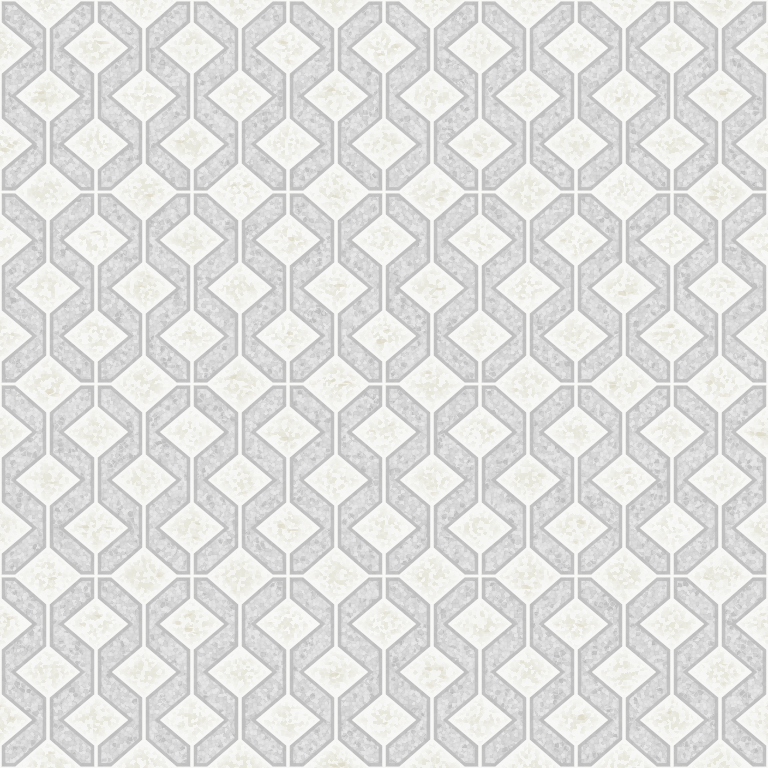
Give the GLSL for this pattern, as a Shadertoy shader.

```glsl
// Zigzag stone mosaic: cream diamonds on a staggered lattice, grey bands between
// them with darker rims, and thin white joints along the columns and every fourth row.
// Shapes are signed distances in lattice units; the grain is wrapping cellular noise.

const float LATTICE = 16.0;                  // lattice steps across the canvas
const float ROW_STEP = 4.0;                  // lattice steps between horizontal joints
const vec2 SMALL_DIAMOND = vec2(0.665, 0.56);
const vec2 LARGE_DIAMOND = vec2(0.71, 0.62);
const vec2 JOINT_HALF = vec2(0.037, 0.030);  // vertical, horizontal
const float RIM_WIDTH = 0.074;

const vec3 JOINT_WHITE = vec3(0.972, 0.972, 0.968);
const vec3 CREAM = vec3(0.906, 0.904, 0.862);
const vec3 OCHRE = vec3(0.855, 0.835, 0.755);
const vec3 STONE = vec3(0.858);
const vec3 RIM_GREY = vec3(0.757);

vec2 hash2(vec2 p) {
    vec3 q = fract(p.xyx * vec3(0.1031, 0.1030, 0.0973));
    q += dot(q, q.yzx + 33.33);
    return fract((q.xx + q.yz) * q.zy);
}

// Wrapping cellular noise: nearest distance, gap to the second nearest, cell id.
vec3 cellular(vec2 uv, vec2 count, float seed) {
    vec2 p = uv * count;
    vec2 base = floor(p);
    float first = 9.0, second = 9.0, id = 0.0;
    for (int j = -1; j <= 1; j++)
    for (int i = -1; i <= 1; i++) {
        vec2 cell = base + vec2(i, j);
        vec2 rnd = hash2(mod(cell, count) + seed);
        float d = length(cell + rnd - p);
        if (d < first) {
            second = first;
            first = d;
            id = fract(rnd.x * 7.3 + rnd.y * 3.7);
        } else {
            second = min(second, d);
        }
    }
    return vec3(first, second - first, id);
}

float diamondDistance(vec2 p, vec2 halfSize) {
    vec2 slope = 1.0 / halfSize;
    return (dot(abs(p), slope) - 1.0) / length(slope);
}

// Distance to the closest diamond in x, its lattice position in yz.
vec3 nearestDiamond(vec2 p) {
    vec3 best = vec3(9.0, 0.0, 0.0);
    for (int j = 0; j <= 1; j++)
    for (int i = 0; i <= 1; i++) {
        vec2 centre = floor(p) + vec2(i, j);
        if (mod(centre.x + centre.y, 2.0) < 0.5) continue;
        bool large = mod(centre.y, ROW_STEP) < 0.5;
        float d = diamondDistance(p - centre, large ? LARGE_DIAMOND : SMALL_DIAMOND);
        if (d < best.x) best = vec3(d, centre);
    }
    return best;
}

float jointDistance(vec2 p, vec2 halfWidth) {
    float column = abs(p.x - round(p.x)) - halfWidth.x;
    float row = abs(p.y - ROW_STEP * round(p.y / ROW_STEP)) - halfWidth.y;
    return min(column, row);
}

// 1 inside a shape, 0 outside, with a smooth edge.
float coverage(float d, float blur) {
    return 1.0 - smoothstep(-blur, blur, d);
}

// Grey stone with fine grain and scattered worn flecks.
vec3 stoneColour(vec3 grain, vec3 fleck) {
    float tone = 0.085 * (grain.z - 0.5) + 0.05 * (0.45 - grain.x);
    float worn = step(0.80, fleck.z) * smoothstep(0.04, 0.30, fleck.y);
    return STONE + tone - 0.065 * worn;
}

// Cream speckle gathered in the middle of a diamond, fading to a pale edge.
vec3 diamondColour(float depth, float variation, vec3 grain, vec3 streak) {
    float middle = smoothstep(0.03, 0.30, depth);
    float speckle = smoothstep(0.15, 0.85, grain.z) * (1.15 - 0.5 * grain.x);
    float amount = (0.28 + 0.62 * middle) * speckle + 0.22 * middle * variation;
    amount *= smoothstep(0.02, 0.07, depth);
    vec3 colour = mix(JOINT_WHITE, CREAM, clamp(amount, 0.0, 1.0));
    float vein = step(0.93, streak.z) * smoothstep(0.05, 0.35, streak.y);
    return mix(colour, OCHRE, 0.6 * vein * middle);
}

void mainImage(out vec4 fragColor, in vec2 fragCoord) {
    vec2 uv = fragCoord / iResolution.xy;
    vec2 p = uv * LATTICE;
    float blur = 0.75 * LATTICE / min(iResolution.x, iResolution.y);

    // Grain at three scales
    vec3 grain = cellular(uv, vec2(224.0), 3.0);
    vec3 fleck = cellular(uv, vec2(144.0), 41.0);
    vec3 streak = cellular(uv, vec2(80.0, 176.0), 97.0);

    // Shapes
    vec3 diamond = nearestDiamond(p);
    float groove = min(diamond.x, jointDistance(p, JOINT_HALF));
    float variation = hash2(mod(diamond.yz, LATTICE) + 11.0).x;

    // Bands, rims, joints, then diamonds
    vec3 rim = RIM_GREY + 0.025 * (grain.z - 0.5);
    vec3 colour = mix(stoneColour(grain, fleck), rim, coverage(groove - RIM_WIDTH, blur));
    colour = mix(colour, JOINT_WHITE, coverage(groove, blur));
    vec3 face = diamondColour(-diamond.x, variation, grain, streak);
    colour = mix(colour, face, coverage(diamond.x, blur));

    fragColor = vec4(colour, 1.0);
}
```
